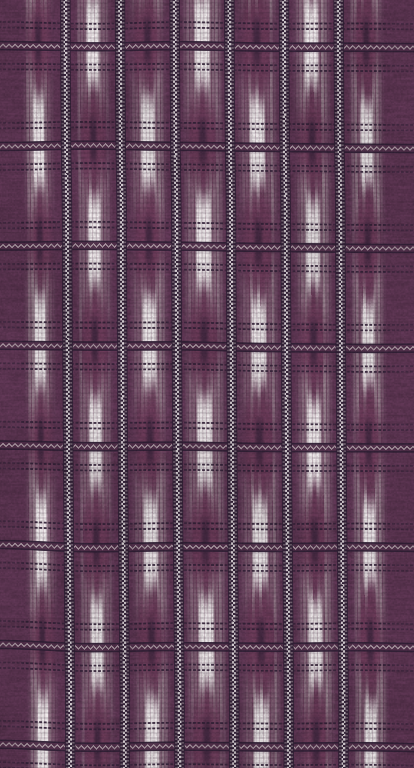
Write a Shadertoy shader that draws this texture.

```glsl
// Plum ikat cloth: seven warp stripes whose pale cores swell and fade in
// alternating steps, crossed by six checked warp bands and eight zigzag weft
// bands. Everything is laid out in threads, with hashed thread variation.

#define CLOTH vec2(412.0, 768.0)   // threads across and up the canvas
#define WARP_PITCH 54.4            // spacing of vertical bands
#define WEFT_PITCH 100.0           // spacing of horizontal bands
#define FIRST_WEFT 21.0            // height of the lowest band
#define BAND_HALF 5.2              // half width of a band
#define THREAD 3.6                 // spacing of visible stripe threads
#define WEAR 0.13                  // strength of the weave streaks

const vec3 PLUM  = vec3(0.350, 0.200, 0.310);
const vec3 BERRY = vec3(0.440, 0.235, 0.350);
const vec3 INK   = vec3(0.185, 0.120, 0.205);
const vec3 GREY  = vec3(0.640, 0.585, 0.610);
const vec3 IVORY = vec3(0.900, 0.880, 0.885);

float hash(vec2 p) {
    p = fract(p * vec2(0.1031, 0.1137));
    p += dot(p, p.yx + 33.33);
    return fract((p.x + p.y) * p.x * 37.7);
}

float noise(vec2 p) {
    vec2 i = floor(p), f = fract(p);
    f = f * f * (3.0 - 2.0 * f);
    return mix(mix(hash(i), hash(i + vec2(1, 0)), f.x),
               mix(hash(i + vec2(0, 1)), hash(i + vec2(1, 1)), f.x), f.y);
}

// Smooth-edged line of the given half width around d = 0
float line(float d, float halfWidth, float soft) {
    return 1.0 - smoothstep(halfWidth - soft, halfWidth + soft, abs(d));
}

// Signed distance to the nearest multiple of a period
float nearest(float x, float period) {
    return x - period * floor(x / period + 0.5);
}

// Resist-dyed stripe: x from its centre, phase 0 = palest, 1 = darkest
vec3 ikatStripe(vec3 cloth, float x, float y, float column, float phase, float soft) {
    float thread = floor(x / THREAD + 0.5);
    float jitter = hash(vec2(thread + 40.0, column + 7.0));
    float gap = line(nearest(x, THREAD) - THREAD * 0.5, 0.5, soft)
              + line(nearest(x, THREAD) + THREAD * 0.5, 0.5, soft);
    float girth = 1.0 - 0.07 * abs(column - 3.5);
    float r = abs(x) / girth;
    float pale = 0.5 + 0.5 * cos(3.14159 * phase);

    // Reddish bleed, then grey flanking threads, then the bright core
    float bleed = (1.0 - smoothstep(8.0, 21.0, r)) * (1.0 - 0.5 * pale);
    vec3 col = mix(cloth, BERRY, 0.65 * bleed);
    float reach = smoothstep(0.05, 0.65, pale + 0.35 * (jitter - 0.5) + 0.022 * (r - 7.0));
    float flank = (1.0 - smoothstep(12.0, 23.0, r)) * reach;
    col = mix(col, GREY, flank * (0.30 + 0.45 * jitter) * (1.0 - 0.65 * gap));
    float glow = smoothstep(0.40, 0.86, pale + 0.16 * (jitter - 0.5));
    float core = (1.0 - smoothstep(6.0, 9.0, r)) * glow;
    col = mix(col, IVORY, core * (1.0 - 0.28 * gap));

    // Dark spindle at the heart of the faded zone
    float spindle = (1.0 - smoothstep(1.0, 6.5, r)) * (1.0 - smoothstep(0.0, 0.22, pale));
    col = mix(col, INK, 0.65 * spindle);
    float ribs = line(nearest(y, 5.0), 0.6, soft);
    return mix(col, INK, 0.18 * ribs * (1.0 - smoothstep(15.0, 23.0, r)));
}

void mainImage(out vec4 fragColor, in vec2 fragCoord) {
    vec2 uv = fragCoord / iResolution.xy;
    vec2 p = uv * CLOTH;
    float soft = 0.6 * CLOTH.x / iResolution.x;

    // Slight skew and waviness of the cloth
    float x = p.x - mix(70.0, 65.0, uv.y) + 0.8 * (noise(vec2(p.y / 70.0, 3.0)) - 0.5);
    float y = p.y - FIRST_WEFT + 2.5 * uv.x - 1.2 + 3.0 * (noise(p / vec2(90.0, 200.0)) - 0.5);

    // Ground with horizontal slub and fine grain
    float slub = noise(p * vec2(0.06, 0.65)) + 0.6 * noise(p * vec2(0.45, 0.6)) - 0.8;
    vec3 col = PLUM * (1.0 + WEAR * slub);

    // Stripes, one per column, alternating their pale zones
    float column = clamp(floor(x / WARP_PITCH) + 1.0, 0.0, 6.0);
    float stripeX = x - (column - 0.5) * WARP_PITCH;
    float phase = (y - 5.0) / WEFT_PITCH + column;
    col = ikatStripe(col, stripeX, p.y, column, phase, soft);

    // Paired dashed weft lines either side of each weft band
    float weftY = nearest(y, WEFT_PITCH);
    float inStripe = 1.0 - smoothstep(16.0, 24.0, abs(stripeX));
    float pair = line(abs(weftY) - 18.0, 0.9, soft) + line(abs(weftY) - 23.5, 0.9, soft);
    float dash = line(nearest(p.x, 4.5), 1.4, soft);
    col = mix(col, INK, pair * dash * mix(0.55, 0.9, inStripe));

    // Weft bands: ink edges and a pale zigzag
    float weft = line(weftY, BAND_HALF - 0.4, soft);
    float zig = 1.5 * (abs(nearest(p.x, 6.0)) * 0.667 - 1.0);
    vec3 weftCol = mix(INK, PLUM, 0.75 * line(weftY, 3.2, soft));
    weftCol = mix(weftCol, GREY * 1.1, 0.85 * line(weftY - zig, 0.9, soft));
    col = mix(col, weftCol, 0.95 * weft);

    // Warp bands: ink edges, ladder rungs and a checked spine
    float bandIndex = clamp(floor(x / WARP_PITCH + 0.5), 0.0, 5.0);
    float warpX = x - bandIndex * WARP_PITCH;
    float rung = line(nearest(p.y, 3.6), 0.8, soft);
    vec3 warpCol = mix(INK, GREY, 0.55 * rung * line(abs(warpX) - 3.2, 1.1, soft));
    float check = line(nearest(p.y + step(0.0, warpX) * 2.2, 4.4), 1.2, soft);
    warpCol = mix(warpCol, IVORY, 0.9 * check * line(warpX, 1.9, soft));
    col = mix(col, warpCol, 0.95 * line(warpX, BAND_HALF, soft));

    // Uneven dye and thread grain over all
    col *= 0.97 + 0.08 * (noise(p / 60.0) - 0.5) + WEAR * (noise(p * 0.7) - 0.5);
    fragColor = vec4(clamp(col, 0.0, 1.0), 1.0);
}
```
